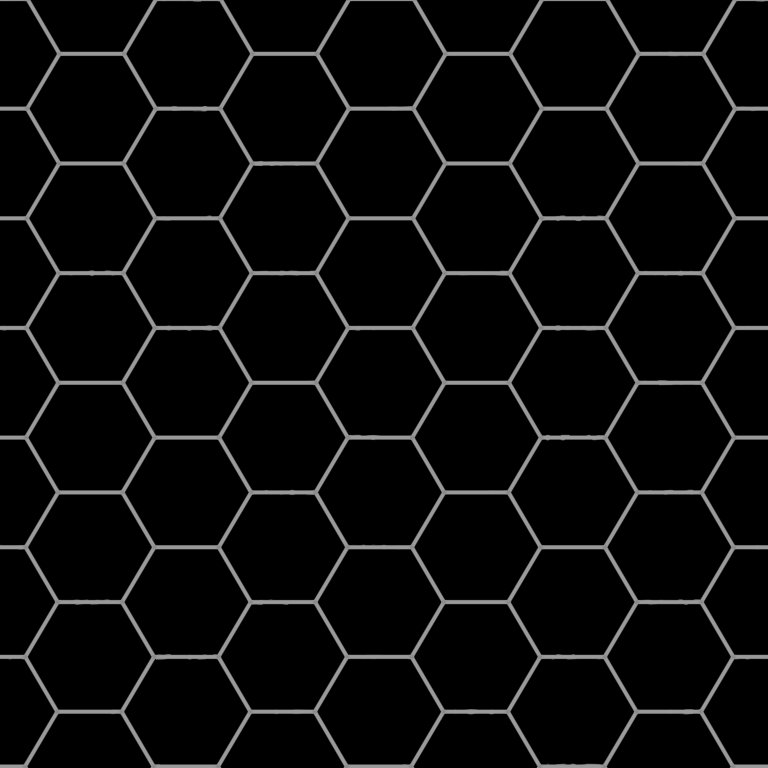
Reproduce this pattern procedurally as a three.js fragment shader.

```glsl
// Thin grey wire mesh of flat-topped hexagons on black, columns offset by half a cell.
// The nearest of two interleaved cell grids gives the distance to the wire; the wire has
// a pale core, a darker rim, small knots at the joints and sparse rough patches.

varying vec2 vUv;

const vec2 CELL_CENTRE = vec2(0.4951, 0.5016); // centre of the middle cell
const float COLUMN_STEP = 0.12572;             // from one column to the next
const float ROW_STEP = 0.14277;                // height of one cell
const float LEAN = 0.0033;                     // sideways drift over the full height
const float HALF_WIDTH = 0.0027;
const float EDGE_SOFTNESS = 0.0010;
const float CORE_RADIUS = 0.0013;
const float KNOT_RADIUS = 0.0052;
const float KNOT_SWELL = 0.0006;
const float BURR_SWELL = 0.0008;
const float BURR_SCALE = 150.0;
const float PATCH_SCALE = 11.0;
const vec3 BACKGROUND = vec3(0.0);
const vec3 CORE_COLOR = vec3(0.605);
const vec3 RIM_COLOR = vec3(0.50);
const float SQRT3 = 1.7320508;

float hash(vec2 p) {
  vec3 q = fract(p.xyx * 0.1031);
  q += dot(q, q.yzx + 33.33);
  return fract((q.x + q.y) * q.z);
}

float valueNoise(vec2 p) {
  vec2 i = floor(p);
  vec2 f = fract(p);
  f = f * f * (3.0 - 2.0 * f);
  return mix(mix(hash(i), hash(i + vec2(1.0, 0.0)), f.x),
             mix(hash(i + vec2(0.0, 1.0)), hash(i + vec2(1.0, 1.0)), f.x), f.y);
}

// Offset from the centre of the nearest hexagon, for cells of height 1
vec2 hexOffset(vec2 p) {
  vec2 period = vec2(SQRT3, 1.0);
  vec2 a = mod(p + 0.5 * period, period) - 0.5 * period;
  vec2 b = mod(p, period) - 0.5 * period;
  return dot(a, a) < dot(b, b) ? a : b;
}

void main() {
  // Hexagonal cell, folded into one quadrant
  vec2 p = vUv - CELL_CENTRE;
  p.x -= LEAN * p.y;
  vec2 cell = abs(hexOffset(p / vec2(COLUMN_STEP * 2.0 / SQRT3, ROW_STEP)));

  // Distances to the wire and to the nearest joint
  float slanted = dot(cell, vec2(0.5 * SQRT3, 0.5));
  float wireDist = (0.5 - max(cell.y, slanted)) * ROW_STEP;
  float jointDist = min(length(cell - vec2(1.0 / SQRT3, 0.0)),
                        length(cell - vec2(0.5 / SQRT3, 0.5))) * ROW_STEP;
  float level = step(slanted, cell.y);

  // Knots at the joints, burrs on a few level wires
  float knot = 1.0 - smoothstep(0.0, KNOT_RADIUS, jointDist);
  float worn = smoothstep(0.5, 0.8, valueNoise(vUv * PATCH_SCALE));
  float burr = level * worn * smoothstep(0.55, 0.9, valueNoise(vUv * BURR_SCALE));
  float halfWidth = HALF_WIDTH + KNOT_SWELL * knot + BURR_SWELL * burr;

  // Shading across the wire, with a fainter rim on level wires
  float rim = smoothstep(CORE_RADIUS, HALF_WIDTH, wireDist) * mix(1.0, 0.6, level);
  vec3 wire = mix(CORE_COLOR, RIM_COLOR, max(rim, 0.7 * knot));
  float coverage = 1.0 - smoothstep(halfWidth - EDGE_SOFTNESS,
                                    halfWidth + EDGE_SOFTNESS, wireDist);
  gl_FragColor = vec4(mix(BACKGROUND, wire, coverage), 1.0);
}
```
